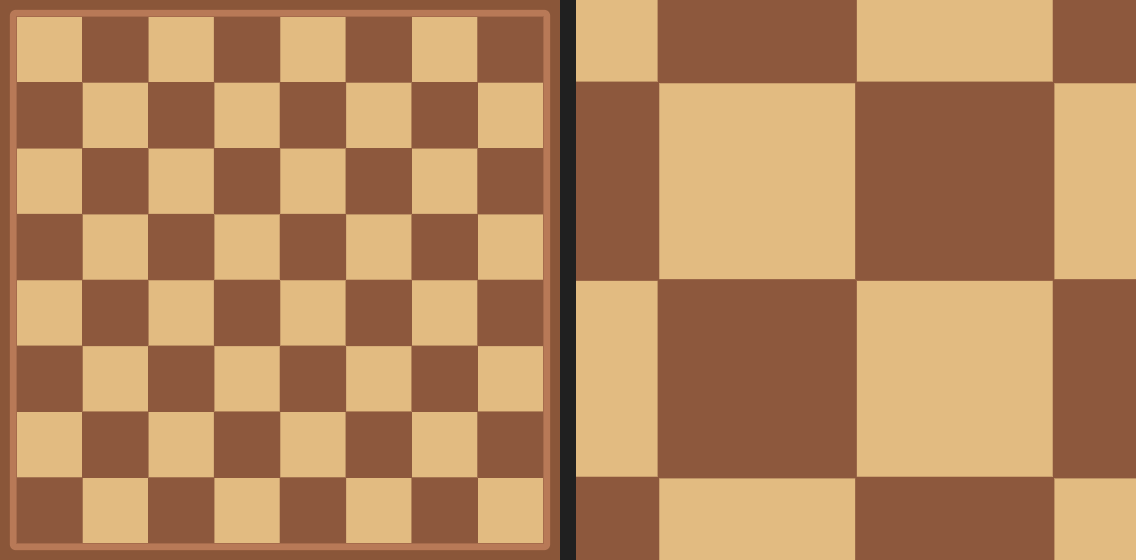
Left, the full canvas; right, a detail of the centre.
Write a Shadertoy shader that draws this pattern.

```glsl
// Draws an eight by eight checkered board inside a thin rounded frame.
// Box distance functions shape the rim and board; fract and mod repeat
// the pale squares, each slightly inset to leave a hairline dark seam.

const float CELLS = 8.0;            // squares across and down
const float BOARD_HALF = 0.4704;    // half width of the checkered field
const float FRAME_HALF = 0.4824;    // half width to the outer rim edge
const float FRAME_RADIUS = 0.0105;  // rounding of the rim corners
const float SEAM = 0.0005;          // inset of each pale square

const vec3 MARGIN_COLOR = vec3(0.541, 0.337, 0.224);
const vec3 FRAME_COLOR = vec3(0.722, 0.475, 0.341);
const vec3 DARK_COLOR = vec3(0.553, 0.345, 0.239);
const vec3 LIGHT_COLOR = vec3(0.886, 0.733, 0.506);

// Signed distance to a square with rounded corners
float roundedSquare(vec2 p, float halfSize, float radius) {
    vec2 q = abs(p) - halfSize + radius;
    return length(max(q, 0.0)) + min(max(q.x, q.y), 0.0) - radius;
}

// Signed distance to a sharp square, mitred outside
float sharpSquare(vec2 p, float halfSize) {
    vec2 q = abs(p) - halfSize;
    return max(q.x, q.y);
}

// Edge coverage over one pixel
float coverage(float dist, float pixel) {
    return clamp(0.5 - dist / pixel, 0.0, 1.0);
}

void mainImage(out vec4 fragColor, in vec2 fragCoord) {
    float pixel = 1.0 / min(iResolution.x, iResolution.y);
    vec2 p = (fragCoord - 0.5 * iResolution.xy) * pixel;

    // Margin, rim and dark field
    float frame = roundedSquare(p, FRAME_HALF, FRAME_RADIUS);
    float board = sharpSquare(p, BOARD_HALF);
    vec3 color = mix(MARGIN_COLOR, FRAME_COLOR, coverage(frame, pixel));
    color = mix(color, DARK_COLOR, coverage(board, pixel));

    // Pale squares on every odd cell
    float cellSize = 2.0 * BOARD_HALF / CELLS;
    vec2 grid = (p + BOARD_HALF) / cellSize;
    vec2 cell = floor(grid);
    vec2 local = (fract(grid) - 0.5) * cellSize;
    float odd = mod(cell.x + cell.y, 2.0);
    float pale = sharpSquare(local, 0.5 * cellSize - SEAM);
    float paleMask = odd * coverage(pale, pixel) * step(board, 0.0);
    color = mix(color, LIGHT_COLOR, paleMask);

    fragColor = vec4(color, 1.0);
}
```
